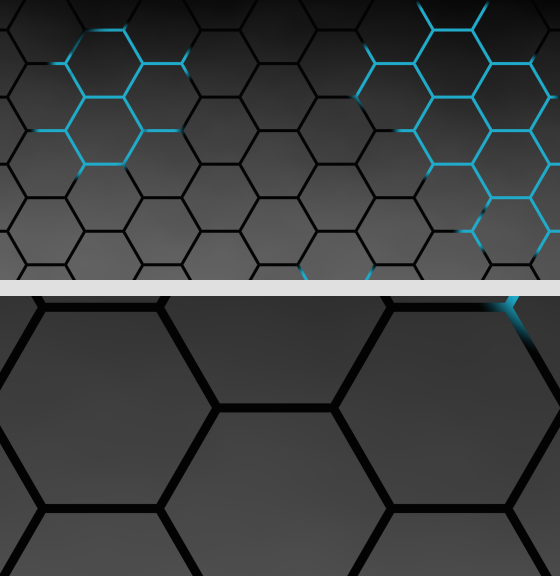
Top, the full canvas; bottom, a detail of the centre.
Write a Shadertoy shader that draws this background.

```glsl
const float SIDE = 0.1383;                  // hexagon side, canvas height = 1
const vec2 CELL_ORIGIN = vec2(0.372, 0.773);
const float LINE_HALF_WIDTH = 0.0054;
const float GLOW_FADE = 0.047;
const float CLOUD_AMOUNT = 0.07;
const vec3 LINE_COLOR = vec3(0.012);
const vec3 GLOW_COLOR = vec3(0.12, 0.67, 0.79);
const float FLOOR_GRAY = 0.385;
const float TOP_FALLOFF = 0.33;
const float SIDE_FALLOFF = 0.05;

// Lit zones of the grid: centre, radius
const int ZONES = 15;
const vec3 GLOW_ZONES[ZONES] = vec3[ZONES](
    vec3(0.352, 0.552, 0.198), vec3(0.411, 0.740, 0.193),
    vec3(0.599, 0.776, 0.109), vec3(0.578, 0.534, 0.089),
    vec3(0.195, 0.534, 0.094), vec3(0.286, 0.401, 0.057),
    vec3(0.234, 0.771, 0.073), vec3(1.617, 0.805, 0.240),
    vec3(1.354, 0.729, 0.141), vec3(1.589, 0.531, 0.198),
    vec3(1.805, 0.641, 0.208), vec3(1.862, 0.401, 0.219),
    vec3(1.966, 0.219, 0.161), vec3(1.701, 0.172, 0.089),
    vec3(1.201, -0.063, 0.188));

float hash(vec2 p) {
    p = fract(p * vec2(0.1031, 0.1137));
    p += dot(p, p.yx + 33.33);
    return fract((p.x + p.y) * p.x * 7.31);
}

float noise(vec2 p) {
    vec2 i = floor(p), f = fract(p);
    f = f * f * (3.0 - 2.0 * f);
    return mix(mix(hash(i), hash(i + vec2(1, 0)), f.x),
               mix(hash(i + vec2(0, 1)), hash(i + vec2(1, 1)), f.x), f.y);
}

float clouds(vec2 p) {
    float sum = 0.0, amplitude = 0.5;
    for (int i = 0; i < 4; i++) {
        sum += amplitude * noise(p);
        p = p * 2.03 + 17.0;
        amplitude *= 0.5;
    }
    return sum;
}

// Distance to the nearest edge of a flat-topped honeycomb
float hexEdge(vec2 p) {
    vec2 period = SIDE * vec2(3.0, sqrt(3.0));
    vec2 a = mod(p + 0.5 * period, period) - 0.5 * period;
    vec2 b = mod(p, period) - 0.5 * period;
    vec2 q = abs(dot(a, a) < dot(b, b) ? a : b);
    return 0.5 * period.y - max(q.y, dot(q, vec2(0.5 * sqrt(3.0), 0.5)));
}

float glowMask(vec2 p) {
    float lit = 0.0;
    for (int i = 0; i < ZONES; i++) {
        vec3 zone = GLOW_ZONES[i];
        float inside = zone.z - length(p - zone.xy);
        lit = max(lit, smoothstep(0.0, GLOW_FADE, inside));
    }
    return lit;
}

void mainImage(out vec4 fragColor, in vec2 fragCoord) {
    vec2 uv = fragCoord / iResolution.y;
    float across = fragCoord.x / iResolution.x;
    float pixel = 1.0 / iResolution.y;

    // Smoky gray wall, darkest at the upper right
    float gray = FLOOR_GRAY - TOP_FALLOFF * pow(uv.y, 1.3) - SIDE_FALLOFF * (across - 0.3);
    gray += CLOUD_AMOUNT * (clouds(uv * vec2(3.0, 4.5) + 5.0) - 0.47);
    vec3 color = vec3(max(gray, 0.025));

    // Dark grid with lit stretches
    float edge = hexEdge(uv - CELL_ORIGIN);
    float line = 1.0 - smoothstep(-0.7 * pixel, 0.7 * pixel, edge - LINE_HALF_WIDTH);
    color = mix(color, mix(LINE_COLOR, GLOW_COLOR, glowMask(uv)), line);

    fragColor = vec4(color, 1.0);
}
```
